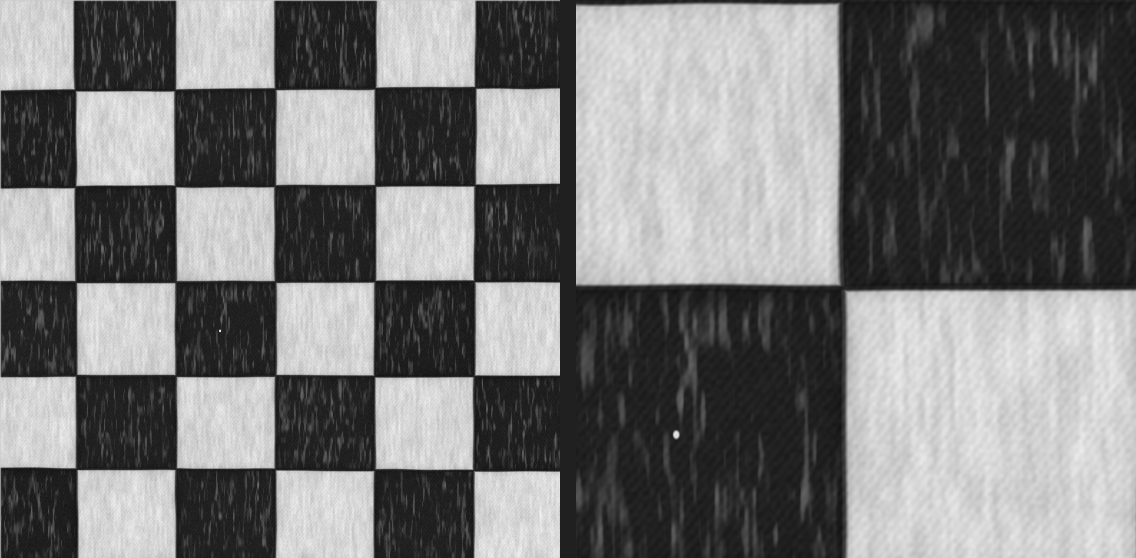
Left: the whole. Right: its middle third, enlarged.
This pattern is drawn by a WebGL 1 fragment shader. Its source:

```glsl
precision highp float;
// Checkered cloth in near-black and pale grey, seen with a slight perspective.
// A warped grid gives the squares; stretched noise gives vertical worn streaks,
// with a fine twill, dark seams and soft edge shading over them.

uniform vec2 u_resolution;

const vec2  GRID_ORIGIN = vec2(0.492, 0.160);  // a grid crossing, from the top left
const float PITCH_TOP = 0.1792;                // square width along the top
const float PITCH_BOTTOM = 0.1767;             // square width along the bottom
const float PITCH_ROW = 0.1745;                // height of the upper squares
const float ROW_SHRINK = 0.198;                // rows get shorter downwards
const float EDGE_WAVER = 0.012;
const float SEAM = 0.011;                      // half width, in squares
const float LIGHT_TONE = 0.838;
const float DARK_TONE = 0.123;
const float INK_TONE = 0.085;
const float TRIM_TONE = 0.80;
const float TRIM_WIDTH = 0.0016;
const vec2  STREAK_SCALE = vec2(230.0, 38.0);
const float TWILL_COUNT = 165.0;
const vec2  FLECK = vec2(0.393, 0.593);        // one bare thread
const float FLECK_RADIUS = 0.0026;

float hash(vec2 p) {
  vec3 q = fract(vec3(p.xyx) * 0.1031);
  q += dot(q, q.yzx + 33.33);
  return fract((q.x + q.y) * q.z);
}

float noise(vec2 p) {
  vec2 i = floor(p);
  vec2 f = fract(p);
  f = f * f * (3.0 - 2.0 * f);
  float a = mix(hash(i), hash(i + vec2(1.0, 0.0)), f.x);
  float b = mix(hash(i + vec2(0.0, 1.0)), hash(i + vec2(1.0, 1.0)), f.x);
  return mix(a, b, f.y);
}

// Position in squares, with the camera tilt and shrinking rows
vec2 warpedGrid(vec2 p) {
  float t = p.y + (p.x - 0.5) * (0.0093 - 0.0157 * p.y);
  float down = t - GRID_ORIGIN.y;
  float row = down / PITCH_ROW + ROW_SHRINK * down * down;
  float column = (p.x - GRID_ORIGIN.x) / mix(PITCH_TOP, PITCH_BOTTOM, p.y);
  vec2 waver = vec2(noise(p * 17.0), noise(p * 17.0 + 41.0)) - 0.5;
  return vec2(column, row) + EDGE_WAVER * waver;
}

// Vertical fibres, from long strokes to short scratches
float fibres(vec2 p) {
  vec2 q = p * STREAK_SCALE;
  return 0.60 * noise(q + 7.0) + 0.40 * noise(q * vec2(1.7, 2.3) + 91.0);
}

float lightCloth(float streak, float mottle, float edge) {
  float tone = LIGHT_TONE + 0.14 * (streak - 0.5) + 0.08 * (mottle - 0.5);
  return tone - 0.13 * exp(-edge / 0.028);
}

float darkCloth(float streak, float mottle, float edge) {
  float worn = smoothstep(0.46, 0.95, streak) * mix(0.10, 0.36, mottle);
  float inner = 1.0 - 0.85 * exp(-edge / 0.045);
  return mix(INK_TONE, DARK_TONE + worn, inner);
}

void main() {
  vec2 p = gl_FragCoord.xy / u_resolution;
  p.y = 1.0 - p.y;
  float pixel = 1.0 / min(u_resolution.x, u_resolution.y);

  // Squares and the distance to their sides
  vec2 g = warpedGrid(p);
  vec2 square = floor(g);
  vec2 side = abs(fract(g + 0.5) - 0.5);
  float edge = min(side.x, side.y);
  float soft = max(0.010, 0.7 * pixel / PITCH_ROW);
  vec2 ramp = smoothstep(vec2(0.0), vec2(soft), side);
  float parity = 1.0 - 2.0 * mod(square.x + square.y, 2.0);
  float lightness = 0.5 + 0.5 * parity * ramp.x * ramp.y;

  // Cloth, with a little variation from square to square
  float streak = fibres(p);
  float mottle = 0.6 * noise(p * vec2(48.0, 13.0)) + 0.4 * noise(p * vec2(95.0, 40.0) + 23.0);
  float dark = darkCloth(streak, mottle, edge);
  float light = lightCloth(streak, mottle, edge);
  float tone = mix(dark, light, lightness);
  tone += (hash(square + 19.0) - 0.5) * mix(0.014, 0.022, lightness);

  // Seams, blacker along the rows
  float blur = max(0.008, pixel / PITCH_ROW);
  vec2 seam = 1.0 - smoothstep(vec2(SEAM - blur), vec2(SEAM + blur), side);
  tone = mix(tone, INK_TONE, max(0.60 * seam.x, 0.85 * seam.y));

  // Twill and fine grain
  float twill = sin(6.28318 * TWILL_COUNT * (p.x + 0.8 * p.y));
  float grain = noise(p * 390.0) - 0.5;
  tone += twill * mix(0.009, 0.013, lightness);
  tone += grain * mix(0.030, 0.045, lightness);

  // Bare thread and pale trim along the top and left
  float fleck = length((p - FLECK) * vec2(1.0, 0.75));
  tone = mix(tone, 0.88, 1.0 - smoothstep(0.4 * FLECK_RADIUS, FLECK_RADIUS, fleck));
  float trim = 1.0 - smoothstep(0.0, TRIM_WIDTH + pixel, min(p.x, p.y));
  tone = mix(tone, TRIM_TONE, 0.8 * trim);

  gl_FragColor = vec4(vec3(clamp(tone, 0.0, 1.0)), 1.0);
}
```
